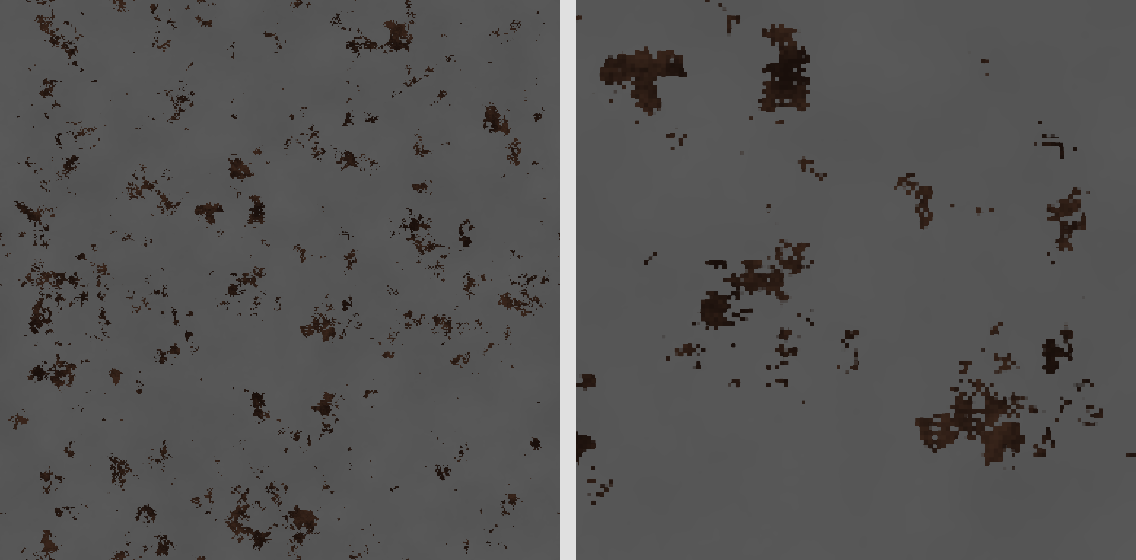
Left: the whole. Right: its middle third, enlarged.
Write a three.js fragment shader that draws this texture.

```glsl
// Grey painted metal with scattered, crumbly specks and patches of dark rust.

#define PAINT_COLOR vec3(0.338, 0.338, 0.338)
#define RUST_DARK vec3(0.098, 0.060, 0.044)
#define RUST_LIGHT vec3(0.218, 0.143, 0.104)
#define PAINT_MOTTLE 0.045  // strength of the cloudy paint shading
#define GRAIN_CELLS 384.0   // rust crumbs across the canvas
#define RUST_CELLS 24.0     // main rust noise cells across the canvas
#define RUST_GAIN 0.76      // weight of each finer octave, sets raggedness
#define CLUSTERING 0.5      // weight of the broad noise that groups patches
#define RUST_LEVEL 0.644    // higher means less rust
#define EDGE_SOFTNESS 0.005

varying vec2 vUv;

float hash(vec2 p) {
  return fract(sin(dot(p, vec2(127.1, 311.7))) * 43758.5453);
}

// Value noise that repeats at the canvas borders.
float tileNoise(vec2 uv, float cells, float seed) {
  vec2 p = uv * cells;
  vec2 cell = floor(p);
  vec2 f = fract(p);
  vec2 blend = f * f * (3.0 - 2.0 * f);
  vec2 lo = mod(cell, cells) + seed;
  vec2 hi = mod(cell + 1.0, cells) + seed;
  float bottom = mix(hash(lo), hash(vec2(hi.x, lo.y)), blend.x);
  float top = mix(hash(vec2(lo.x, hi.y)), hash(hi), blend.x);
  return mix(bottom, top, blend.y);
}

// Five octaves on top of an optional broad one, normalised to 0..1.
float fractalNoise(vec2 uv, float cells, float gain, float broad, float seed) {
  float sum = broad * tileNoise(uv, cells * 0.5, seed + 91.7);
  float total = broad;
  float weight = 1.0;
  for (int i = 0; i < 5; i++) {
    sum += weight * tileNoise(uv, cells, seed);
    total += weight;
    weight *= gain;
    cells *= 2.0;
    seed += 17.3;
  }
  return sum / total;
}

// Turns the plane into small square crumbs with narrow soft borders.
vec2 snapToGrain(vec2 uv) {
  vec2 p = uv * GRAIN_CELLS;
  return (floor(p) + smoothstep(0.3, 0.7, fract(p))) / GRAIN_CELLS;
}

void main() {
  // Faintly clouded paint
  float cloud = fractalNoise(vUv, 12.0, 0.55, 0.5, 5.7);
  vec3 paint = PAINT_COLOR + PAINT_MOTTLE * (cloud - 0.5);

  // Rust tone: small patches with fine grain
  vec2 grain = snapToGrain(vUv);
  float tone = fractalNoise(grain, RUST_CELLS, 0.85, 0.0, 61.2);
  vec3 rust = mix(RUST_DARK, RUST_LIGHT, smoothstep(0.25, 0.75, tone));

  // Crumbly rust coverage
  float corrosion = fractalNoise(grain, RUST_CELLS, RUST_GAIN, CLUSTERING, 23.4);
  float coverage = smoothstep(RUST_LEVEL - EDGE_SOFTNESS,
                              RUST_LEVEL + EDGE_SOFTNESS, corrosion);

  gl_FragColor = vec4(mix(paint, rust, coverage), 1.0);
}
```
